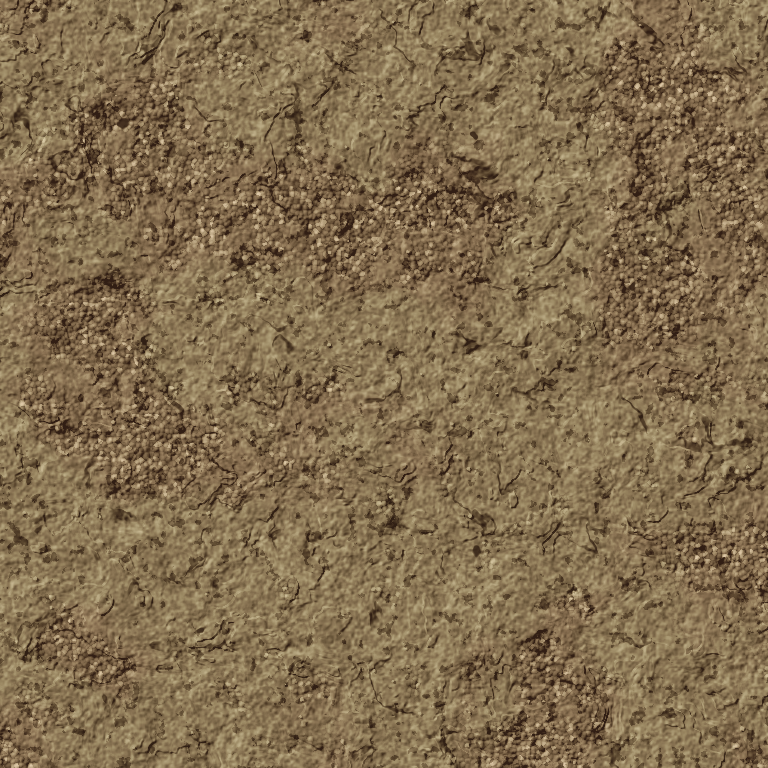
Write a WebGL 1 fragment shader that draws this texture.

```glsl
precision highp float;
// Dry crusted earth: small clay clods with broken ledges, scattered gravel hollows and stray pebbles.
uniform vec2 u_resolution;

// Palette, dark to light; the red channel doubles as the tone at each stop
const vec3 PIT    = vec3(0.19, 0.12, 0.08);
const vec3 SHADE  = vec3(0.35, 0.27, 0.18);
const vec3 SOIL   = vec3(0.45, 0.37, 0.26);
const vec3 EARTH  = vec3(0.54, 0.45, 0.33);
const vec3 CLAY   = vec3(0.61, 0.53, 0.39);
const vec3 DUST   = vec3(0.70, 0.63, 0.49);
const vec3 PEBBLE = vec3(0.86, 0.79, 0.66);
const vec3 HOLLOW_TINT = vec3(1.01, 0.99, 0.99);
const vec3 PLATE_TINT  = vec3(0.99, 1.00, 0.98);

// Sizes are frequencies per canvas height
const float LAND_FREQ   = 7.0;
const float LEDGE_FREQ  = 15.0;
const float LEDGE_STEPS = 6.0;
const float CLOD_FREQ   = 21.0;
const float GRIT_FREQ   = 115.0;
const float GRAVEL_FREQ = 165.0;
const float GRAIN_FREQ  = 250.0;
const float CRACK_FREQ  = 15.0;
const float WARP        = 0.08;

// Relief strengths and light
const float LEDGE_RELIEF  = 0.33;
const float CLOD_RELIEF   = 0.72;
const float GRIT_RELIEF   = 0.22;
const float GRAVEL_RELIEF = 0.24;
const vec2  TO_LIGHT      = vec2(-0.72, 0.69);
const float LIGHT_STEP    = 0.0025;
const float BASE_TONE     = 0.555;
const float GRAIN_TONE    = 0.17;
const float CRACK_TONE    = 0.24;

float hash(vec2 p) {
  vec3 q = fract(p.xyx * 0.1031);
  q += dot(q, q.yzx + 33.33);
  return fract((q.x + q.y) * q.z);
}

vec2 hash2(vec2 p) {
  return vec2(hash(p), hash(p + 71.7));
}

vec2 turn(vec2 p) {
  return mat2(0.8, 0.6, -0.6, 0.8) * p;
}

float noise(vec2 p) {
  vec2 i = floor(p), f = fract(p);
  f = f * f * (3.0 - 2.0 * f);
  return mix(mix(hash(i), hash(i + vec2(1, 0)), f.x),
             mix(hash(i + vec2(0, 1)), hash(i + vec2(1, 1)), f.x), f.y);
}

// x = smooth fractal sum, y = billowed sum with rounded lumps and creases
vec2 fractal(vec2 p) {
  vec2 sum = vec2(0.0);
  float amp = 0.516;
  for (int i = 0; i < 5; i++) {
    float n = noise(p);
    sum += amp * vec2(n, abs(2.0 * n - 1.0));
    p = 2.0 * turn(p) + 17.3;
    amp *= 0.5;
  }
  return sum;
}

float fbm(vec2 p) {
  return fractal(p).x;
}

// Nearest stone: x = distance to its centre, y = its random value
vec2 stones(vec2 p) {
  vec2 cell = floor(p), best = vec2(9.0, 0.0);
  for (int y = -1; y <= 1; y++)
    for (int x = -1; x <= 1; x++) {
      vec2 c = cell + vec2(x, y);
      float d = length(c + hash2(c) - p);
      if (d < best.x) best = vec2(d, hash(c + 5.3));
    }
  return best;
}

// Sparse soft-edged spots, a share of cells holding one each
float specks(vec2 p, float chance, float radius) {
  vec2 c = floor(p);
  vec2 offset = fract(p) - 0.3 - 0.4 * hash2(c + 3.1);
  float r = radius * (0.6 + 0.8 * hash(c + 8.9));
  float d = length(offset) + radius * (noise(p * 1.1 / radius) - 0.5);
  return step(hash(c + 13.7), chance) * (1.0 - smoothstep(r * 0.6, r * 1.1, d));
}

vec2 warp(vec2 p) {
  return p + WARP * (vec2(fbm(p * 12.0), fbm(p * 12.0 + 37.0)) - 0.5);
}

// Hollows with a ragged, gradual border
float gravelMask(vec2 p, float land) {
  return 1.0 - smoothstep(0.32, 0.56, land + 0.8 * (fbm(p * 26.0 + 7.0) - 0.5));
}

float height(vec2 p) {
  vec2 q = warp(p);
  float gravel = gravelMask(p, fbm(q * LAND_FREQ));
  // Terraces whose ramps vary from sharp scarps to gentle slopes
  float s = fbm(q * LEDGE_FREQ + 9.0) * LEDGE_STEPS + 0.6 * noise(turn(p) * 62.0);
  float ramp = mix(0.14, 1.0, smoothstep(0.25, 0.65, noise(p * 31.0 + 4.0)));
  float h = LEDGE_RELIEF * (floor(s) + smoothstep(0.0, ramp, fract(s)));
  h += CLOD_RELIEF * fractal(q * CLOD_FREQ + 23.0).y;
  h += GRIT_RELIEF * (noise(turn(p) * GRIT_FREQ) + 0.8 * noise(p * GRIT_FREQ * 2.1));
  return h - GRAVEL_RELIEF * gravel * stones(p * GRAVEL_FREQ).x;
}

vec3 blend(vec3 below, vec3 a, vec3 b, float tone) {
  return mix(below, b, clamp((tone - a.r) / (b.r - a.r), 0.0, 1.0));
}

vec3 earthRamp(float tone) {
  vec3 c = blend(PIT, PIT, SHADE, tone);
  c = blend(c, SHADE, SOIL, tone);
  c = blend(c, SOIL, EARTH, tone);
  c = blend(c, EARTH, CLAY, tone);
  c = blend(c, CLAY, DUST, tone);
  return blend(c, DUST, PEBBLE, tone);
}

void main() {
  vec2 p = gl_FragCoord.xy / u_resolution.y;
  vec2 q = warp(p);
  float land = fbm(q * LAND_FREQ);
  float gravel = gravelMask(p, land);
  float plate = smoothstep(0.40, 0.60, land);

  // Slope towards the light; faces turned away darken more than lit ones brighten
  float slope = height(p) - height(p + TO_LIGHT * LIGHT_STEP);
  float tone = BASE_TONE + 0.025 * (plate - 0.5) + 0.07 * (fbm(p * 20.0 + 50.0) - 0.5);
  tone += slope > 0.0 ? min(0.6 * slope, 0.10) : slope;
  tone += GRAIN_TONE * (noise(p * GRAIN_FREQ + 31.0) - 0.5);
  tone += 0.5 * GRAIN_TONE * (noise(turn(p) * GRAIN_FREQ * 0.55 + 12.0) - 0.5);

  // Short thin cracks and small shadowed chips
  float crack = 1.0 - smoothstep(0.006, 0.03, abs(fbm(q * CRACK_FREQ + 83.0) - 0.5));
  crack *= smoothstep(0.58, 0.74, noise(turn(p) * 27.0 + 2.0) + 0.06 * gravel);
  float chip = smoothstep(0.66, 0.72, fbm(p * 85.0 + 61.0) + 0.04 * gravel);
  tone -= CRACK_TONE * max(crack, 0.8 * chip);

  // Gravel: mostly dull grains, a few pale ones, dark gaps between
  vec2 stone = stones(p * GRAVEL_FREQ);
  float gap = smoothstep(0.35, 0.8, stone.x);
  float pale = stone.y * stone.y * stone.y;
  tone += gravel * (0.26 * (pale - 0.25) - 0.01 - 0.11 * gap);

  // Stray pebbles with cast shadows, then a few dark pits
  float chance = mix(0.02, 0.16, gravel);
  tone -= 0.2 * specks((p + TO_LIGHT * 0.003) * 50.0, chance, 0.12);
  tone = mix(tone, 0.76, 0.8 * specks(p * 50.0, chance, 0.11));
  tone = mix(tone, 0.2, 0.85 * specks(p * 9.0 + 20.0, 0.05, 0.06));

  gl_FragColor = vec4(earthRamp(tone) * mix(HOLLOW_TINT, PLATE_TINT, plate), 1.0);
}
```
